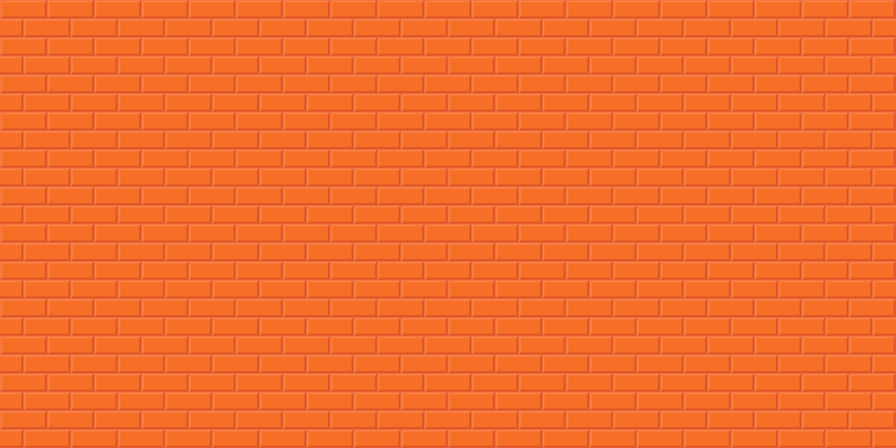
Give the GLSL for this texture, as a WebGL 1 fragment shader.

```glsl
precision highp float;

uniform vec2 u_resolution;

#define COLUMNS 19.0
#define ROWS 24.0
#define ROW_SHIFT 0.5
#define JOINT_EDGE 0.03
#define BEVEL_EDGE 0.115
#define BEVEL_SOFTNESS 0.045
#define FACE_COLOR vec3(0.97, 0.43, 0.15)
#define LIGHT_COLOR vec3(0.98, 0.51, 0.285)
#define SHADE_COLOR vec3(0.86, 0.32, 0.14)
#define JOINT_COLOR vec3(0.91, 0.42, 0.22)

// Step centred on an edge, with the given half width
float softStep(float edge, float halfWidth, float x) {
  return smoothstep(edge - halfWidth, edge + halfWidth, x);
}

vec3 brickColor(vec2 local, vec2 size, float pixel) {
  // Distances to the lit (left, top) and shaded (right, bottom) sides
  vec2 nearSide = local * size;
  vec2 farSide = size - nearSide;
  float lightDist = min(nearSide.x, farSide.y);
  float shadeDist = min(farSide.x, nearSide.y);
  float edgeDist = min(lightDist, shadeDist);

  // Mitred bevel between the joint and the flat face
  float lit = softStep(0.0, 0.7 * pixel, shadeDist - lightDist);
  vec3 bevel = mix(SHADE_COLOR, LIGHT_COLOR, lit);
  float bevelMask = softStep(JOINT_EDGE, max(JOINT_EDGE, 0.35 * pixel), edgeDist);
  float faceMask = softStep(BEVEL_EDGE, max(BEVEL_SOFTNESS, 0.5 * pixel), edgeDist);
  return mix(mix(JOINT_COLOR, bevel, bevelMask), FACE_COLOR, faceMask);
}

void main() {
  vec2 grid = gl_FragCoord.xy / u_resolution * vec2(COLUMNS, ROWS);

  // Running bond: every other row, from the bottom one up, is shifted
  float row = floor(grid.y);
  grid.x += ROW_SHIFT * (1.0 - mod(row, 2.0));

  // Brick size and pixel size in units of the row height
  float pixel = ROWS / u_resolution.y;
  vec2 size = vec2(u_resolution.x / COLUMNS * pixel, 1.0);

  gl_FragColor = vec4(brickColor(fract(grid), size, pixel), 1.0);
}
```
